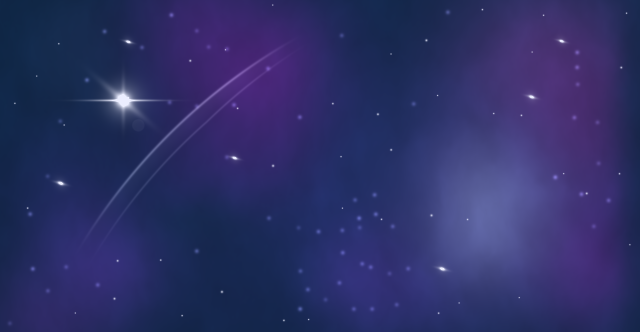
Write a Shadertoy shader that draws this background.

```glsl
// Night sky: violet and blue nebula clouds, scattered stars, a flared star and thin light arcs.
#define BASE_COLOR vec3(0.055, 0.148, 0.268)
#define STAR_COLOR vec3(0.92, 0.93, 1.0)
#define MOTE_COLOR vec3(0.55, 0.53, 0.80)
#define CLOUD_WARP 0.10
#define CLOUD_GRAIN 0.22
#define STAR_CELL 0.15
#define STAR_CHANCE 0.55
#define MOTE_CELL 0.055
#define MOTE_GLOW 0.42
#define ARC_CENTER vec2(1.769, -0.670)
#define ARC_RADIUS 1.787
#define FLARE_POS vec2(0.370, 0.6975)

float hash(vec2 p) {
    return fract(sin(dot(p, vec2(127.1, 311.7))) * 43758.545);
}

vec2 hash2(vec2 p) {
    return vec2(hash(p), hash(p + 37.7));
}

float noise(vec2 p) {
    vec2 i = floor(p), f = fract(p);
    f = f * f * (3.0 - 2.0 * f);
    return mix(mix(hash(i), hash(i + vec2(1, 0)), f.x),
               mix(hash(i + vec2(0, 1)), hash(i + vec2(1, 1)), f.x), f.y);
}

float fbm(vec2 p) {
    float sum = 0.0, amp = 0.5;
    for (int i = 0; i < 5; i++) {
        sum += amp * noise(p);
        p = mat2(1.6, 1.2, -1.2, 1.6) * p + 5.3;
        amp *= 0.5;
    }
    return sum;
}

float bell(vec2 d, vec2 radius) {
    d /= radius;
    return exp(-dot(d, d));
}

// Blend one soft patch of colour into the sky
void cloud(inout vec3 sky, vec2 p, vec2 center, vec2 radius, vec3 color, float amount) {
    sky = mix(sky, color, amount * bell(p - center, radius));
}

vec3 nebula(vec2 p) {
    vec2 warp = vec2(fbm(p * 4.0), fbm(p * 4.0 + 19.0)) - 0.48;
    vec2 q = p + CLOUD_WARP * warp;
    vec3 sky = BASE_COLOR;
    // Blue underlayer
    cloud(sky, q, vec2(1.00, 0.46), vec2(0.26, 0.36), vec3(0.06, 0.20, 0.38), 0.75);
    cloud(sky, q, vec2(0.75, 0.55), vec2(0.34, 0.30), vec3(0.16, 0.17, 0.41), 0.90);
    cloud(sky, q, vec2(0.20, 0.40), vec2(0.24, 0.26), vec3(0.13, 0.16, 0.37), 0.70);
    cloud(sky, q, vec2(0.24, 0.84), vec2(0.18, 0.18), vec3(0.12, 0.20, 0.35), 0.45);
    // Left and lower violet clouds
    cloud(sky, q, vec2(0.31, 0.20), vec2(0.20, 0.18), vec3(0.23, 0.19, 0.50), 0.85);
    cloud(sky, q, vec2(0.12, 0.04), vec2(0.20, 0.14), vec3(0.22, 0.17, 0.44), 0.70);
    cloud(sky, q, vec2(0.62, 0.93), vec2(0.20, 0.20), vec3(0.23, 0.15, 0.43), 0.75);
    cloud(sky, q, vec2(0.77, 0.76), vec2(0.23, 0.23), vec3(0.30, 0.14, 0.47), 0.85);
    cloud(sky, q, vec2(1.14, 0.15), vec2(0.25, 0.21), vec3(0.21, 0.19, 0.49), 0.90);
    // Right violet mass with its pale core
    cloud(sky, q, vec2(1.52, 0.40), vec2(0.38, 0.42), vec3(0.21, 0.20, 0.47), 0.92);
    cloud(sky, q, vec2(1.62, 0.83), vec2(0.26, 0.25), vec3(0.30, 0.22, 0.48), 0.90);
    cloud(sky, q, vec2(1.73, 0.66), vec2(0.17, 0.26), vec3(0.33, 0.17, 0.46), 0.65);
    cloud(sky, q, vec2(1.77, 0.25), vec2(0.18, 0.21), vec3(0.28, 0.16, 0.47), 0.80);
    cloud(sky, q, vec2(1.47, 0.36), vec2(0.18, 0.21), vec3(0.38, 0.41, 0.64), 0.90);
    // Dark gaps
    cloud(sky, q, vec2(0.68, 0.08), vec2(0.19, 0.18), vec3(0.09, 0.15, 0.31), 0.75);
    cloud(sky, q, vec2(0.60, 0.33), vec2(0.15, 0.08), vec3(0.08, 0.17, 0.31), 0.60);
    cloud(sky, q, vec2(1.92, 0.50), vec2(0.07, 0.60), BASE_COLOR, 0.60);
    // Fine mottling, stretched upright
    float grain = fbm(q * vec2(11.0, 7.0)) - 0.48;
    return sky * (1.0 + CLOUD_GRAIN * grain);
}

// Small bright star with a short slanted streak
float star(vec2 p, vec2 center, float size) {
    vec2 d = p - center;
    d.y += 0.25 * d.x;
    return bell(d, vec2(1.25, 0.85) * size) + 0.35 * bell(d, vec2(3.0, 0.7) * size)
         + 0.12 * bell(d, vec2(3.0) * size);
}

float scatteredStars(vec2 p) {
    vec2 id = floor(p / STAR_CELL);
    vec2 center = (id + 0.12 + 0.76 * hash2(id + 3.0)) * STAR_CELL;
    float size = mix(0.0020, 0.0036, pow(hash(id + 8.0), 2.0));
    return step(hash(id + 15.0), STAR_CHANCE) * bell(p - center, vec2(size));
}

// Dim blurred points, gathered in clusters
float motes(vec2 p) {
    vec2 id = floor(p / MOTE_CELL);
    vec2 center = (id + 0.2 + 0.6 * hash2(id + 51.0)) * MOTE_CELL;
    float density = bell(center - vec2(0.68, 0.87), vec2(0.19, 0.14))
                  + bell(center - vec2(1.06, 0.24), vec2(0.27, 0.15))
                  + bell(center - vec2(1.74, 0.58), vec2(0.10, 0.25))
                  + bell(center - vec2(0.07, 0.10), vec2(0.12, 0.10));
    float lit = step(hash(id + 77.0), 0.42 * density);
    return lit * mix(0.4, 1.0, hash(id + 91.0)) * bell(p - center, vec2(0.0065));
}

// Two thin concentric arcs with a faint sheen between them
float arcs(vec2 p) {
    float t = dot(p - vec2(0.55, 0.56), vec2(0.71, 0.704));
    float r = length(p - ARC_CENTER) - ARC_RADIUS;
    float inner = r + 0.050 - 0.05 * max(t - 0.1, 0.0);
    float fade = smoothstep(-0.48, -0.12, t) * smoothstep(0.50, 0.20, t);
    float lines = 0.22 * exp(-pow(r / 0.0042, 2.0)) + 0.09 * exp(-pow(inner / 0.0035, 2.0));
    float sheen = 0.035 * smoothstep(-0.06, 0.0, r) * smoothstep(0.006, -0.004, r);
    return fade * (lines + sheen);
}

float flare(vec2 d) {
    vec2 slant = mat2(0.76, 0.65, -0.65, 0.76) * vec2(d.x, -d.y);
    slant = vec2(dot(d, vec2(0.76, -0.65)), dot(d, vec2(0.65, 0.76)));
    float glow = 0.95 * bell(d, vec2(0.021)) + 0.35 * bell(d, vec2(0.052));
    float rays = 0.75 * bell(d, vec2(0.095, 0.0032)) + 0.22 * bell(d, vec2(0.006, 0.065))
               + 0.25 * bell(slant, vec2(0.085, 0.010));
    float ghost = 0.045 * smoothstep(0.021, 0.016, length(d - vec2(0.045, -0.075)));
    return glow + rays + ghost;
}

void mainImage(out vec4 fragColor, in vec2 fragCoord) {
    vec2 p = fragCoord / iResolution.xy * vec2(1.92, 1.0);
    vec3 color = nebula(p) + MOTE_COLOR * MOTE_GLOW * motes(p) + arcs(p);
    // Leading stars, then the small scattered ones
    float light = star(p, vec2(0.182, 0.448), 0.0060) + star(p, vec2(1.327, 0.190), 0.0058)
                + star(p, vec2(1.595, 0.708), 0.0055) + star(p, vec2(0.704, 0.524), 0.0050)
                + star(p, vec2(0.385, 0.874), 0.0050) + star(p, vec2(1.685, 0.876), 0.0048);
    light += 0.75 * scatteredStars(p) + flare(p - FLARE_POS);
    color = mix(color, STAR_COLOR, clamp(light, 0.0, 1.0));
    fragColor = vec4(color, 1.0);
}
```
